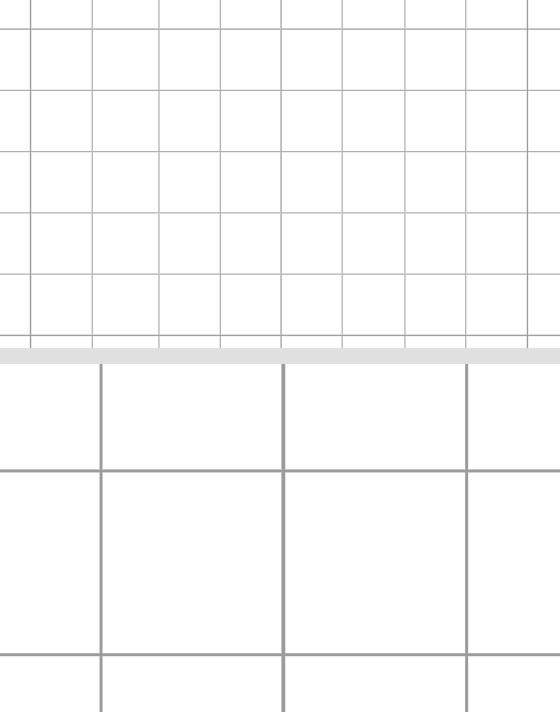
Top: the whole. Bottom: its middle third, enlarged.
Give the GLSL for this pattern, as a WebGL 2 fragment shader.

```glsl
#version 300 es
precision highp float;

uniform vec2 u_resolution;
out vec4 fragColor;

const int COLUMNS = 9;
const int ROWS = 6;
const float TAU = 6.28319;
const vec3 PAPER = vec3(1.0);
const vec3 RULE_GREY = vec3(0.61);

// Lengths are fractions of the canvas width.
const float COLUMN_START = 0.0548;
const float COLUMN_PITCH = 0.10911;
const float ROW_START = 0.0225;
const float ROW_PITCH = 0.10938;
const float LIGHT_WIDTH = 0.0018;
const float HEAVY_WIDTH = 0.0023;

// Share of a pixel footprint covered by a line of the given width.
float lineCoverage(float offset, float width, float footprint) {
    float upper = min(offset + 0.5 * footprint, 0.5 * width);
    float lower = max(offset - 0.5 * footprint, -0.5 * width);
    return max(upper - lower, 0.0) / footprint;
}

// Every nth line is drawn slightly heavier.
float ruleWidth(int index, int period) {
    return index % period == 0 ? HEAVY_WIDTH : LIGHT_WIDTH;
}

// Layered sines give the columns a slight unevenness.
float columnWobble(float index) {
    float phase = TAU * (index - 1.0) / 7.0;
    return 0.0005 * cos(3.0 * phase) + 0.0003 * cos(phase);
}

// Two columns are wider than the rest and push later lines right.
float columnPosition(float index) {
    float widening = 0.0111 * step(1.5, index) + 0.0023 * step(5.5, index);
    return COLUMN_START + COLUMN_PITCH * index + widening + columnWobble(index);
}

float rowPosition(float index) {
    return ROW_START + ROW_PITCH * index;
}

float gridCoverage(vec2 point, float footprint) {
    float ink = 0.0;
    for (int i = 0; i < COLUMNS; i++) {
        float offset = point.x - columnPosition(float(i));
        ink = max(ink, lineCoverage(offset, ruleWidth(i, 4), footprint));
    }
    for (int j = 0; j < ROWS; j++) {
        float offset = point.y - rowPosition(float(j));
        ink = max(ink, lineCoverage(offset, ruleWidth(j, 5), footprint));
    }
    return ink;
}

void main() {
    vec2 point = gl_FragCoord.xy / u_resolution.x;
    float footprint = 1.2 / u_resolution.x;
    float ink = gridCoverage(point, footprint);
    fragColor = vec4(mix(PAPER, RULE_GREY, ink), 1.0);
}
```
